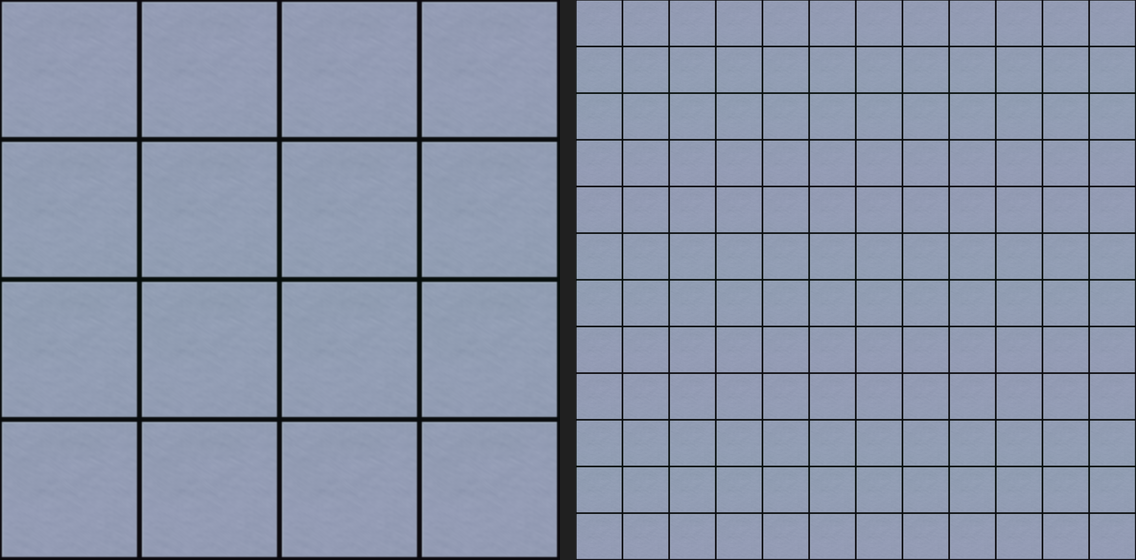
Left, the tile; right, the same tile 3 across and 3 down.
This pattern is drawn by a WebGL 2 fragment shader. Its source:

```glsl
#version 300 es
precision highp float;

uniform vec2 u_resolution;
out vec4 fragColor;

float hash(vec2 p) {
    vec3 q = fract(vec3(p.xyx) * 0.1031);
    q += dot(q, q.yzx + 33.33);
    return fract((q.x + q.y) * q.z);
}

// Value noise that wraps after the given whole number of cells
float wrapNoise(vec2 p, vec2 period) {
    vec2 i = floor(p);
    vec2 f = fract(p);
    f = f * f * (3.0 - 2.0 * f);
    vec2 a = mod(i, period);
    vec2 b = mod(i + 1.0, period);
    return mix(mix(hash(a), hash(vec2(b.x, a.y)), f.x),
               mix(hash(vec2(a.x, b.y)), hash(b), f.x), f.y);
}

// Height of the fine, slightly slanted grain, periodic over one tile
float grainHeight(vec2 p) {
    p.y += 0.012 * sin(6.28318 * (3.0 * p.x + p.y));
    float height = 0.0;
    float weight = 0.5;
    vec2 period = vec2(16.0, 24.0);
    for (int octave = 0; octave < 3; octave++) {
        vec2 q = p * period + vec2(0.0, p.x * period.y * 0.5);
        height += weight * wrapNoise(q + float(octave) * 7.0, period);
        period *= 2.0;
        weight *= 0.55;
    }
    return height;
}

void main() {
    vec2 uv = gl_FragCoord.xy / u_resolution;
    vec2 pixel = 4.0 / u_resolution;

    // Four by four tiles, with joints just left of and above the grid lines
    vec2 cell = fract(uv * 4.0 + vec2(0.004, -0.004));
    vec2 edge = min(cell, 1.0 - cell);

    // Glazed surface: embossed grain and faint clouding
    float relief = grainHeight(cell + vec2(-0.008, 0.012))
                 - grainHeight(cell + vec2(0.008, -0.012));
    float clouds = wrapNoise(cell * 6.0, vec2(6.0)) - 0.5;
    vec3 color = vec3(0.572, 0.612, 0.703);
    color += relief * vec3(0.045, 0.043, 0.038);
    color += clouds * vec3(0.014, 0.010, 0.016);

    // Gentle drift of hue over the whole canvas
    color += cos(6.28318 * uv.y) * vec3(0.004, -0.004, 0.002);

    // Pale bevel, strongest on the left and upper sides
    vec2 bevel = 1.0 - smoothstep(vec2(0.022), vec2(0.038), edge);
    float lit = max(bevel.x * mix(1.0, 0.25, step(0.5, cell.x)),
                    bevel.y * mix(0.25, 1.0, step(0.5, cell.y)));
    color = mix(color, vec3(0.68, 0.74, 0.79), lit * 0.55);

    // Dark joints with soft shoulders
    vec2 soft = max(vec2(0.009), pixel * 0.5);
    vec2 joint = 1.0 - smoothstep(0.0175 - soft, 0.0175 + soft, edge);
    float cover = 1.0 - (1.0 - joint.x) * (1.0 - joint.y);
    vec3 grout = vec3(0.035, 0.042, 0.050);
    grout += cos(6.28318 * uv.y) * vec3(0.010, -0.008, 0.006);
    color = mix(color, grout, cover);

    fragColor = vec4(color, 1.0);
}
```
